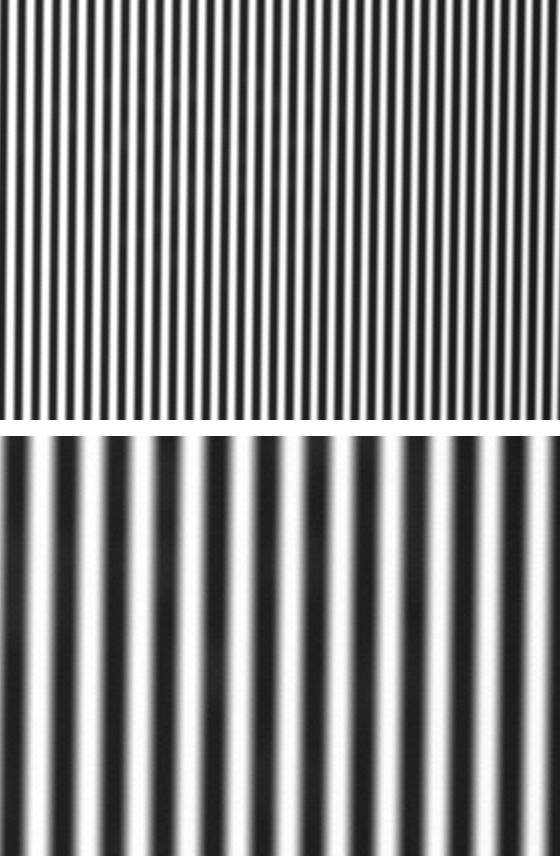
Top, the full canvas; bottom, a detail of the centre.
Reproduce this pattern procedurally as a Shadertoy shader.

```glsl
// Soft-focus black and white vertical stripes, slightly tilted and narrowing to the right.

const float FIRST_DARK = 0.0078;   // centre of the first dark stripe on the top edge
const float PERIOD = 0.03125;      // spacing at the left edge
const float SHRINK = 0.0000478;    // loss of spacing per stripe

vec2 hash2(vec2 p) {
    vec2 q = vec2(dot(p, vec2(127.1, 311.7)), dot(p, vec2(269.5, 183.3)));
    return fract(sin(q) * 43758.55);
}

// Stripe count at uv; whole numbers fall on dark centres.
float stripePhase(vec2 uv) {
    float lean = mix(0.0065, 0.011, uv.x);
    float x = uv.x + lean * (1.0 - uv.y) - FIRST_DARK;
    float root = sqrt(max(PERIOD * PERIOD - 4.0 * SHRINK * x, 0.0));
    return (PERIOD - root) / (2.0 * SHRINK);
}

// 0 on the dark core, 1 on the bright core, with a blurred edge.
float stripeProfile(float phase, float edge, float blur) {
    float d = abs(phase - floor(phase + 0.5));
    float w = max(blur, fwidth(phase));
    return smoothstep(edge - w, edge + w, d);
}

// Sparse round smudges scattered over a cell grid.
float smudges(vec2 p, float density) {
    vec2 cell = floor(p);
    float sum = 0.0;
    for (int j = -1; j <= 1; j++) {
        for (int i = -1; i <= 1; i++) {
            vec2 c = cell + vec2(i, j);
            float present = step(hash2(c + 17.0).x, density);
            float d = length(p - c - hash2(c));
            sum += present * (1.0 - smoothstep(0.1, 0.8, d));
        }
    }
    return min(sum, 1.0);
}

void mainImage(out vec4 fragColor, in vec2 fragCoord) {
    vec2 uv = fragCoord / iResolution.xy;

    // Bright stripes thin out and soften toward the right
    float edge = mix(0.242, 0.288, uv.x);
    float blur = mix(0.168, 0.188, uv.x);
    float light = stripeProfile(stripePhase(uv), edge, blur);

    // Uneven lighting
    float darkLevel = mix(0.13, 0.095, uv.x * uv.x);
    float brightLevel = 1.0 - 0.06 * uv.x * uv.x * (1.0 - 0.6 * uv.y);

    // Faint haze in the dark stripes, upper left to centre
    float hazeArea = 1.0 - smoothstep(0.15, 0.45, length(uv - vec2(0.34, 0.64)));
    float haze = hazeArea * smudges(uv * vec2(24.0, 18.0), 0.3);
    darkLevel += 0.035 * haze;

    // Fine grain
    float grain = hash2(floor(uv * vec2(512.0, 384.0))).x - 0.5;
    float shade = mix(darkLevel, brightLevel, light) + 0.012 * grain;

    fragColor = vec4(vec3(clamp(shade, 0.0, 1.0)), 1.0);
}
```
